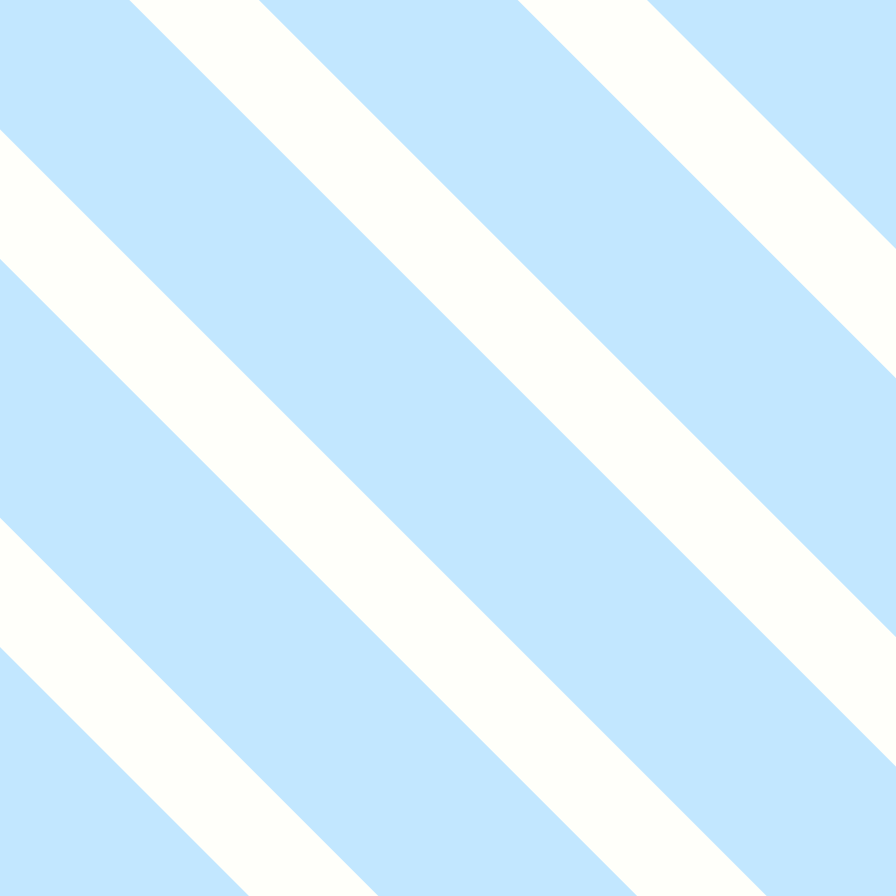
This pattern is drawn by a Shadertoy shader. Its source:

```glsl
// Flat diagonal stripes falling from upper left to lower right.
// A rotated coordinate is folded into repeats, and the signed distance
// to each pale band gives a smooth, even edge.

#define STRIPE_PERIOD 0.4333      // spacing along a canvas side
#define BAND_SHARE    0.33333     // part of each period that is pale
#define SKY_BLUE      vec3(0.761, 0.906, 1.0)
#define IVORY         vec3(1.0, 1.0, 0.98)

const float INV_SQRT2 = 0.70711;

// Signed distance to the nearest band; negative inside it.
float bandDistance(vec2 p) {
    float period = STRIPE_PERIOD * INV_SQRT2;
    float across = (p.x + p.y) * INV_SQRT2;
    float fromCentre = abs(mod(across, period) - 0.5 * period);
    return fromCentre - 0.5 * BAND_SHARE * period;
}

void mainImage(out vec4 fragColor, in vec2 fragCoord) {
    // Centred coordinates, with the shorter canvas side as one unit
    float side = min(iResolution.x, iResolution.y);
    vec2 p = (fragCoord - 0.5 * iResolution.xy) / side;

    // Coverage blended over one pixel
    float pixel = 1.0 / side;
    float band = clamp(0.5 - bandDistance(p) / pixel, 0.0, 1.0);

    fragColor = vec4(mix(SKY_BLUE, IVORY, band), 1.0);
}
```
